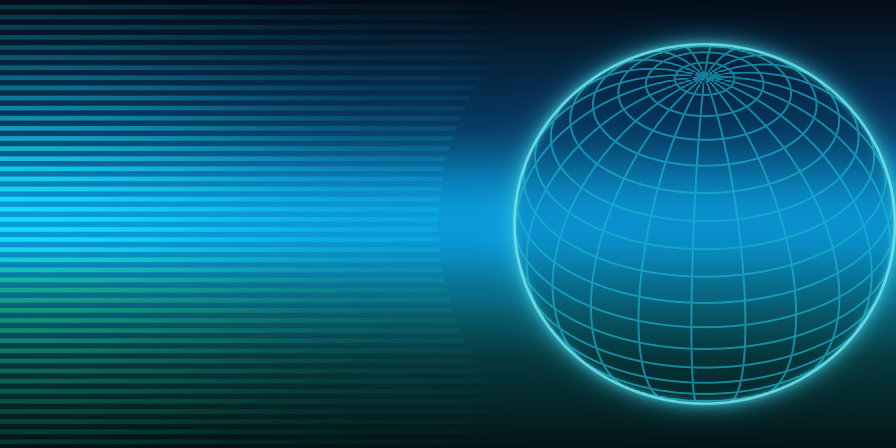
Write a Shadertoy shader that draws this background.

```glsl
// A glowing wireframe globe on a blue-green horizon, with light stripes fading in from the left.

const vec2 GLOBE_CENTER = vec2(1.573, 0.5);
const vec2 GLOBE_RADII = vec2(0.4245, 0.401);
const float GLOBE_TILT = 0.612;
const float MERIDIANS = 22.0;
const float PARALLELS = 20.0;      // bands from pole to pole
const float MERIDIAN_SHIFT = -0.07;

const vec3 NIGHT = vec3(0.012, 0.045, 0.09);
const vec3 DUSK = vec3(0.025, 0.21, 0.36);
const vec3 AZURE = vec3(0.04, 0.60, 0.85);
const vec3 TEAL = vec3(0.03, 0.40, 0.49);
const vec3 PINE = vec3(0.02, 0.22, 0.24);
const vec3 DEEP = vec3(0.01, 0.075, 0.085);
const vec3 GRID_COLOR = vec3(0.10, 0.70, 0.82);
const vec3 GLOW_COLOR = vec3(0.22, 0.78, 0.86);
const vec3 RIM_COLOR = vec3(0.48, 0.91, 0.92);

float ramp(float a, float b, float x) {
    return clamp((x - a) / (b - a), 0.0, 1.0);
}

// Coverage of a band of the given half width, softened over one pixel.
float band(float dist, float halfWidth, float pixel) {
    return clamp((halfWidth - dist) / pixel + 0.5, 0.0, 1.0);
}

// Vertical gradient, brightest at mid height.
vec3 horizon(float y) {
    vec3 col = mix(DEEP, PINE, ramp(0.0, 0.20, y));
    col = mix(col, TEAL, ramp(0.20, 0.33, y));
    col = mix(col, AZURE, smoothstep(0.30, 0.49, y));
    col = mix(col, DUSK, smoothstep(0.51, 0.76, y));
    return mix(col, NIGHT, ramp(0.74, 1.0, y));
}

// Stripes end on an arc concentric with the globe.
vec3 addStripes(vec3 col, vec2 p, float pixel) {
    const float PERIOD = 0.02257;
    float dist = abs(fract((p.y - 0.5104) / PERIOD + 0.5) - 0.5) * PERIOD;
    float arc = band(0.594 - length(p - GLOBE_CENTER), 0.0, pixel);
    float height = (p.y - 0.48) / 0.30;
    float strength = 0.14 + 0.74 * exp(-height * height);
    float fade = mix(1.0, 0.20, smoothstep(0.0, 0.95, p.x));
    fade *= 1.0 - smoothstep(0.95, 1.18, p.x);
    vec3 tint = mix(vec3(0.09, 0.70, 0.52), vec3(0.09, 0.90, 1.0),
                    smoothstep(0.32, 0.48, p.y));
    return mix(col, tint, band(dist, 0.0052, pixel) * arc * strength * fade);
}

// Line along the zeros of a smooth wave, with even width on the canvas.
float waveLine(float wave, float halfWidth, float pixel) {
    float slope = length(vec2(dFdx(wave), dFdy(wave)));
    return band(abs(wave) / max(slope, 1e-4) * pixel, halfWidth, pixel);
}

// Parallels and meridians of a sphere whose pole leans to the viewer.
float globeGrid(vec2 q, float pixel) {
    float z = sqrt(max(1.0 - dot(q, q), 0.0));
    float c = cos(GLOBE_TILT), s = sin(GLOBE_TILT);
    float axis = q.y * c + z * s;
    float front = z * c - q.y * s;
    float colatitude = acos(clamp(axis, -1.0, 1.0));
    float longitude = atan(q.x, front) - MERIDIAN_SHIFT;
    float parallels = waveLine(sin(PARALLELS * colatitude), 0.0022, pixel);
    float meridians = waveLine(sin(0.5 * MERIDIANS * longitude), 0.0022, pixel);
    return max(parallels, meridians);
}

vec3 addGlobe(vec3 col, vec2 p, float pixel) {
    vec2 q = (p - GLOBE_CENTER) / GLOBE_RADII;
    float rim = (length(q) - 1.0) * GLOBE_RADII.y;
    float inside = band(rim, 0.0, pixel);

    // Surface and grid
    col *= 1.0 - 0.06 * inside;
    col = mix(col, GRID_COLOR, 0.68 * inside * globeGrid(q, pixel));

    // Halo is wide outside and narrow inside
    float halo = exp(-abs(rim) / (rim > 0.0 ? 0.016 : 0.007));
    col = mix(col, GLOW_COLOR, 0.75 * halo);
    return mix(col, RIM_COLOR, 0.75 * band(abs(rim), 0.0028, pixel));
}

void mainImage(out vec4 fragColor, in vec2 fragCoord) {
    float pixel = 1.0 / iResolution.y;
    vec2 p = fragCoord * pixel;
    vec3 col = horizon(p.y);
    col = addStripes(col, p, pixel);
    col = addGlobe(col, p, pixel);
    fragColor = vec4(col, 1.0);
}
```
